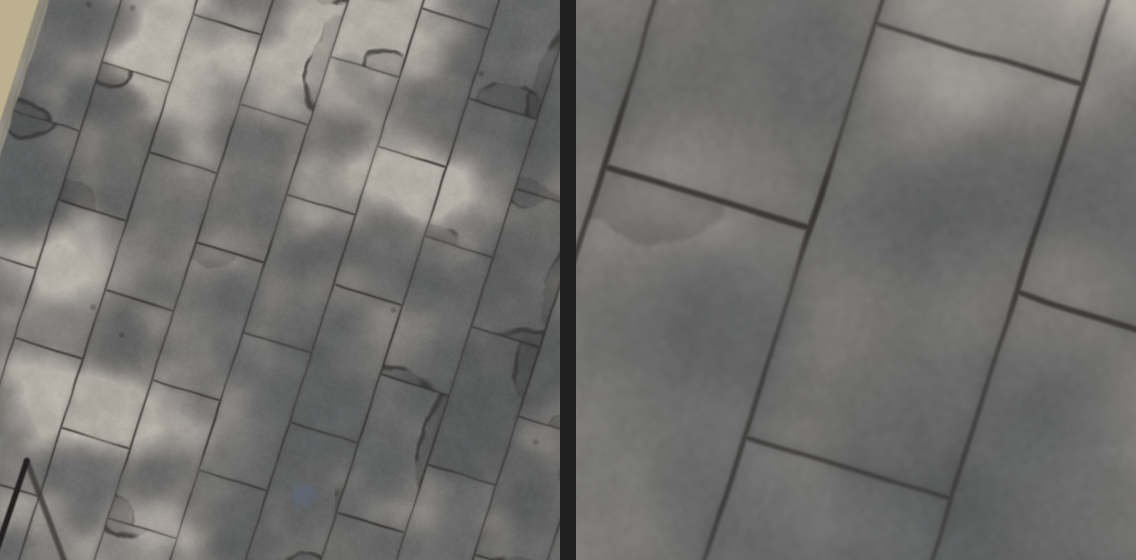
Left: the whole. Right: its middle third, enlarged.
Give the GLSL for this texture, as a Shadertoy shader.

```glsl
// Tilted running-bond paving slabs under dappled tree shade, with worn seams,
// chipped edges and stains. Slabs come from a slanted grid whose alternate columns
// slip by half a slab; shade and wear come from value noise and per-slab hashes.

const vec2 SLAB = vec2(0.1286, 0.2575);   // slab width and length

float hash(vec2 p) {
    vec3 a = fract(vec3(p.xyx) * 0.1031);
    a += dot(a, a.yzx + 33.33);
    return fract((a.x + a.y) * a.z);
}

float noise(vec2 p) {
    vec2 i = floor(p), f = fract(p);
    f = f * f * f * (f * (f * 6.0 - 15.0) + 10.0);
    return mix(mix(hash(i), hash(i + vec2(1, 0)), f.x),
               mix(hash(i + vec2(0, 1)), hash(i + vec2(1, 1)), f.x), f.y);
}

float fbm(vec2 p) {
    float sum = 0.0, amp = 0.5;
    for (int i = 0; i < 4; i++) {
        sum += amp * noise(p);
        p = mat2(1.6, 1.2, -1.2, 1.6) * p + 7.3;
        amp *= 0.5;
    }
    return sum / 0.9375;
}

// Soft elliptical pool of light or shade
float pool(vec2 p, vec2 centre, vec2 radius) {
    vec2 d = (p - centre) / radius;
    return exp(-dot(d, d));
}

float segment(vec2 p, vec2 a, vec2 b) {
    vec2 ab = b - a;
    return length(p - a - ab * clamp(dot(p - a, ab) / dot(ab, ab), 0.0, 1.0));
}

// Coverage of a stroke of given half width, at distance d
float stroke(float d, float halfWidth, float soft) {
    return 1.0 - smoothstep(halfWidth - soft, halfWidth + soft, d);
}

// Sunlight filtering through leaves: 0 shade, 1 sun
float dapple(vec2 p) {
    vec2 r = mat2(0.8, 0.6, -0.6, 0.8) * p;
    float n = 0.17 + 0.34 * noise(r * 9.0 + 3.1) + 0.26 * noise(p * 15.0 + 8.7);
    n += 0.40 * pool(p, vec2(0.59, 0.93), vec2(0.20, 0.12));
    n += 0.36 * pool(p, vec2(0.29, 0.86), vec2(0.11, 0.16));
    n += 0.38 * pool(p, vec2(0.76, 0.66), vec2(0.18, 0.07));
    n += 0.38 * pool(p, vec2(0.24, 0.28), vec2(0.16, 0.07));
    n += 0.34 * pool(p, vec2(0.05, 0.25), vec2(0.08, 0.11));
    n += 0.26 * pool(p, vec2(0.16, 0.53), vec2(0.16, 0.08));
    n += 0.28 * pool(p, vec2(0.26, 0.06), vec2(0.10, 0.08));
    n += 0.18 * pool(p, vec2(0.55, 0.60), vec2(0.08, 0.05));
    n -= 0.30 * pool(p, vec2(0.02, 0.70), vec2(0.11, 0.10));
    n -= 0.32 * pool(p, vec2(0.93, 0.90), vec2(0.12, 0.10));
    n -= 0.10 * pool(p, vec2(0.70, 0.27), vec2(0.40, 0.24));
    n -= 0.16 * pool(p, vec2(0.36, 0.43), vec2(0.10, 0.12));
    return pow(clamp((n - 0.18) / 0.60, 0.0, 1.0), 2.4);
}

void mainImage(out vec4 fragColor, in vec2 fragCoord) {
    vec2 p = fragCoord / iResolution.xy;
    float px = 1.0 / iResolution.y;

    // Slab grid, measured across and down the tilted columns
    vec2 d = vec2(p.x, 1.0 - p.y);
    vec2 q = 0.953 * vec2(d.x + 0.3185 * d.y, d.y - 0.306 * d.x);
    vec2 wobble = vec2(noise(q * 28.0), noise(q * 28.0 + 40.0)) - 0.5;
    vec2 g = (q + 0.0016 * wobble - vec2(0.3357, 0.1812)) / SLAB;
    g.y += 0.5 * mod(floor(g.x), 2.0);
    vec2 id = floor(g), cell = fract(g) * SLAB;

    // Stone: shade, slab tone, mottling and grain
    float light = dapple(p + 0.012 * wobble);
    vec3 stone = mix(vec3(0.363, 0.367, 0.37), vec3(0.695, 0.672, 0.642), light);
    stone *= 0.955 + 0.09 * hash(id + 21.0);
    stone *= 0.94 + 0.13 * fbm(q * 32.0);
    stone += 0.02 * (noise(q * 230.0) - 0.5);

    // Chips along the top, bottom and right edges: darkened face and broken rim
    vec2 ragged = cell + 0.016 * (vec2(fbm(q * 28.0), fbm(q * 28.0 + 9.0)) - 0.5);
    for (int side = 0; side < 3; side++) {
        vec2 seed = id + 17.0 * float(side) + 5.0;
        float along = hash(seed + 3.0), size = hash(seed + 8.0);
        vec2 centre = SLAB * vec2(along, float(side));
        vec2 radius = vec2(0.035 + 0.03 * size, 0.018 + 0.03 * hash(seed + 12.0));
        if (side == 2) {
            centre = SLAB * vec2(1.0, along);
            radius = vec2(0.022 + 0.02 * size, 0.09);
        }
        float present = step(hash(seed), side == 2 ? 0.36 * smoothstep(0.45, 0.65, p.x) : 0.27);
        float rim = (length((ragged - centre) / radius) - 1.0) * min(radius.x, radius.y);
        float wear = smoothstep(0.28, 0.65, noise(q * 22.0 + seed));
        stone *= 1.0 - 0.12 * present * stroke(rim, 0.0, 0.002);
        float crack = stroke(abs(rim), 0.0004 + 0.0030 * wear, 0.0014 + px);
        stone = mix(stone, vec3(0.21, 0.205, 0.20), 0.76 * present * wear * crack);
    }

    // Seams with a soft dirty margin, fading where worn
    vec2 edge = min(cell, SLAB - cell);
    float gap = min(edge.x, edge.y);
    float grime = noise(q * 17.0 + 60.0);
    stone *= 1.0 - 0.11 * exp(-gap / 0.004);
    float seam = stroke(gap, 0.0010 + 0.0009 * grime, 0.0008 + px);
    stone = mix(stone, vec3(0.21, 0.20, 0.195), seam * (0.48 + 0.45 * grime));

    // Scattered small pits and one bluish stain
    vec2 pit = q * 11.0, pitId = floor(pit);
    vec2 spot = vec2(hash(pitId + 4.0), hash(pitId + 9.0)) * 0.7 + 0.15;
    float pitMask = step(hash(pitId), 0.08) * stroke(length(fract(pit) - spot), 0.055, 0.035);
    stone *= 1.0 - 0.2 * pitMask;
    float stain = stroke(length(p - vec2(0.543, 0.117)) + 0.003 * wobble.x, 0.021, 0.004);
    stone = mix(stone, vec3(0.36, 0.41, 0.49), 0.5 * stain);

    // Pale curb and sandy ground in the upper left corner
    float curb = stroke(q.x, 0.084 + 0.004 * wobble.x, 0.003);
    stone = mix(stone, vec3(0.61, 0.59, 0.53) + 0.08 * (grime - 0.5), 0.75 * curb);
    stone = mix(stone, vec3(0.74, 0.69, 0.57), stroke(q.x, 0.066, 0.003));

    // Bent metal rail
    vec2 apex = vec2(0.048, 0.177);
    float rail = stroke(segment(p, apex, vec2(-0.015, -0.01)), 0.0050, 0.001 + px);
    float brace = stroke(segment(p, apex, vec2(0.118, -0.01)), 0.0050, 0.002 + px);
    stone = mix(stone, vec3(0.23, 0.225, 0.22), 0.8 * brace);
    stone = mix(stone, vec3(0.13, 0.12, 0.12), rail);

    fragColor = vec4(clamp(stone, 0.0, 1.0), 1.0);
}
```
